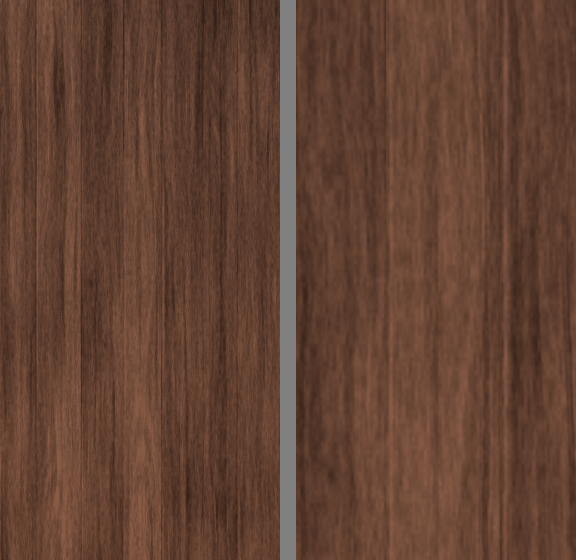
Left: the whole. Right: its middle third, enlarged.
A WebGL 1 fragment shader for this texture:

```glsl
precision highp float;
uniform vec2 u_resolution;

float hash(vec2 p) {
  vec3 q = fract(vec3(p.xyx) * 0.1031);
  q += dot(q, q.yzx + 33.33);
  return fract((q.x + q.y) * q.z);
}

// Value noise in -1..1
float noise(vec2 p) {
  vec2 i = floor(p), f = fract(p);
  f = f * f * (3.0 - 2.0 * f);
  float low = mix(hash(i), hash(i + vec2(1, 0)), f.x);
  float high = mix(hash(i + vec2(0, 1)), hash(i + vec2(1, 1)), f.x);
  return 2.0 * mix(low, high, f.y) - 1.0;
}

float seamPosition(float index) {
  return (index + 0.24 * (hash(vec2(index, 7.3)) - 0.5)) / 7.0;
}

void main() {
  vec2 p = gl_FragCoord.xy / u_resolution.x;
  float height = u_resolution.y / u_resolution.x;
  float rise = p.y / height;

  // Planks of slightly uneven width
  float board = floor(p.x * 7.0);
  if (p.x < seamPosition(board)) board -= 1.0;
  else if (p.x > seamPosition(board + 1.0)) board += 1.0;
  float left = seamPosition(board), right = seamPosition(board + 1.0);
  float across = (p.x - left) / (right - left) - 0.5;
  float seed = hash(vec2(board, 3.7));
  float seamDistance = min(p.x - left, right - p.x);

  // Small knots darken the wood and push the grain aside
  float knotShade = 0.0, bend = 0.0;
  for (int k = 0; k < 11; k++) {
    float id = float(k);
    vec2 centre = vec2(hash(vec2(id, 11.0)), height * (id + hash(vec2(id, 23.0))) / 11.0);
    float size = 0.005 + 0.006 * hash(vec2(id, 31.0));
    vec2 d = (p - centre) / size;
    d += 0.6 * vec2(noise(p * vec2(90.0, 50.0)), noise(p * vec2(80.0, 60.0) + 9.0));
    knotShade += exp(-dot(d, d * vec2(1.0, 0.6))) * (0.3 + 0.8 * hash(vec2(id, 41.0)));
    knotShade += 0.25 * exp(-d.x * d.x * 2.0 - d.y * d.y * 0.02);
    bend += size * d.x * exp(-0.12 * d.x * d.x - 0.035 * d.y * d.y);
  }

  // Long wavering grain, shifted separately on each plank
  vec2 g = vec2(p.x - 0.5 * bend, p.y) + vec2(seed * 9.0, seed * 17.0);
  g.x += 0.012 * noise(g * vec2(5.0, 1.8)) + 0.004 * noise(g * vec2(14.0, 5.0));
  float tone = 1.0 * (seed - 0.5);
  tone += 0.8 * noise(g * vec2(13.0, 0.8));
  tone += 0.85 * noise(g * vec2(38.0, 1.2) + 5.0);
  tone += 0.6 * noise(g * vec2(85.0, 3.0) + 19.0);
  tone += 0.6 * noise(g * vec2(150.0, 10.0) + 31.0);
  tone += 0.75 * noise(g * vec2(256.0, 60.0) + 47.0);
  tone += 0.4 * noise(p * vec2(300.0, 190.0) + 61.0);
  tone += 0.75 * noise(p * vec2(4.0, 2.5) + 3.0);

  // Arched growth rings near the heart of some planks
  float arch = across * across * 2.4 + p.y * (seed - 0.5) + 0.3 * noise(g * vec2(9.0, 2.2));
  float rings = sin(30.0 * arch + 8.0 * seed);
  float heart = smoothstep(0.5, 0.15, abs(across));
  tone += 0.6 * rings * heart * smoothstep(-0.2, 0.5, noise(g * vec2(3.0, 1.1) + 71.0));

  // Sparse dark veins and pale flecks
  float vein = smoothstep(0.5, 0.8, noise(g * vec2(75.0, 1.5) + 83.0));
  float fleck = smoothstep(0.5, 0.85, noise(g * vec2(130.0, 4.0) + 97.0));
  tone += 0.9 * fleck - 1.1 * vein;

  // Fine joints, some catching light on one side
  float joint = 1.0 - smoothstep(0.0, 0.005, seamDistance);
  float glint = 1.0 - smoothstep(0.0, 0.004, abs(p.x - left - 0.006));
  tone += 1.2 * glint * smoothstep(-0.3, 0.5, noise(vec2(board * 5.0, p.y * 3.0)));
  tone -= 0.9 * joint + 1.4 * knotShade;

  // Dusky top, warm lower middle and smoky patches along the foot
  float smoke = smoothstep(0.22, 0.0, rise) * smoothstep(-0.2, 0.7, noise(p * vec2(7.0, 4.0) + 13.0));
  tone += 0.25 - 0.45 * smoothstep(0.55, 1.0, rise) - 1.2 * smoke;
  tone += 0.3 * smoothstep(0.3, 0.0, abs(rise - 0.3));

  tone = clamp(tone, -3.0, 3.0);
  vec3 walnut = vec3(0.37, 0.243, 0.184) + tone * vec3(0.053, 0.038, 0.030);
  walnut += vec3(0.012, 0.0, -0.005) * (0.55 - rise);
  gl_FragColor = vec4(walnut, 1.0);
}
```
